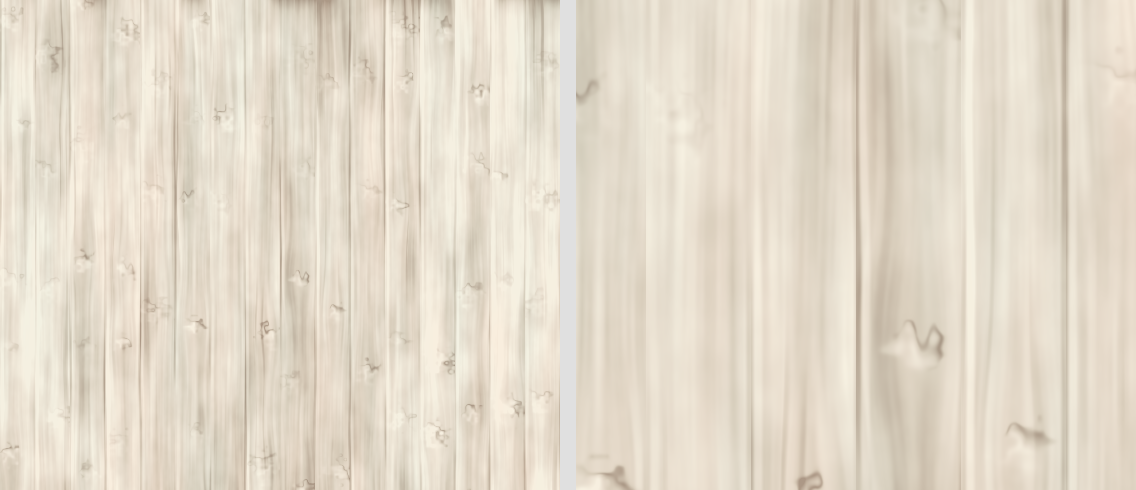
Left: the whole. Right: its middle third, enlarged.
A WebGL 2 fragment shader for this texture:

```glsl
#version 300 es
precision highp float;
// Whitewashed pine: sixteen upright boards with streaked grain, worn seams and
// small knots. One unit is a board width; layered noise drives a tone value that
// is turned into colour by a four-step cream ramp.
uniform vec2 u_resolution;
out vec4 fragColor;

float hash(vec2 p) {
    vec3 q = fract(p.xyx * vec3(0.1031, 0.1030, 0.0973));
    q += dot(q, q.yzx + 33.33);
    return fract((q.x + q.y) * q.z);
}

float noise(vec2 p) {
    vec2 i = floor(p), f = fract(p);
    f = f * f * (3.0 - 2.0 * f);
    return mix(mix(hash(i), hash(i + vec2(1, 0)), f.x),
               mix(hash(i + vec2(0, 1)), hash(i + vec2(1, 1)), f.x), f.y);
}

float fbm(vec2 p) {
    float sum = 0.0, gain = 0.53;
    for (int i = 0; i < 4; i++) {
        sum += gain * noise(p);
        p = p * 2.03 + 17.3;
        gain *= 0.5;
    }
    return sum;
}

// Adds up the knots of one board: x = sideways grain bend, y = dark, z = pale.
vec3 knots(vec2 p, float board) {
    const float spacing = 3.1;
    float shift = hash(vec2(board, 7.0));
    float row = floor(p.y / spacing + shift);
    vec3 sum = vec3(0);
    for (float j = -1.0; j <= 1.0; j++) {
        vec2 id = vec2(board + 40.0, row + j + 20.0);
        float present = step(0.2, hash(id + 3.7));
        vec2 centre = vec2(board + 0.25 + 0.5 * hash(id),
                           (row + j + 0.2 + 0.6 * hash(id + 9.1) - shift) * spacing);
        vec2 d = p - centre;
        float size = 0.15 + 0.16 * hash(id + 5.3);
        float angle = 2.4 * (hash(id + 1.9) - 0.5);
        float c = cos(angle), s = sin(angle);
        vec2 r = mat2(c, -s, s, c) * d / size;
        r += 1.7 * (vec2(noise(p * 8.0), noise(p * 8.0 + 31.0)) - 0.5);

        float halo = exp(-dot(d * vec2(2.6, 1.1), d * vec2(2.6, 1.1)));
        float crescent = exp(-pow((length(r * vec2(0.8, 1.2)) - 0.85) * 3.2, 2.0))
                       * smoothstep(-0.5, 0.8, r.y + 0.4 * r.x);
        float core = exp(-3.0 * dot(r - vec2(0.5, 0.3), r - vec2(0.5, 0.3)));
        float pale = exp(-1.6 * dot(r + vec2(0.2, 0.5), r + vec2(0.2, 0.5)));
        float strength = present * (0.3 + 0.7 * hash(id + 6.6));
        sum += strength * vec3(-0.55 * d.x * halo,
                               0.6 * crescent + 0.5 * core + 0.16 * halo, pale);
    }
    return sum;
}

// Maps tone 0..1 from shaded wood to pale wash.
vec3 washRamp(float t) {
    vec3 shade = vec3(0.78, 0.73, 0.66), buff = vec3(0.85, 0.81, 0.74);
    vec3 cream = vec3(0.90, 0.86, 0.80), wash = vec3(0.94, 0.91, 0.85);
    vec3 colour = mix(shade, buff, clamp(t * 3.0, -1.6, 1.0));
    colour = mix(colour, cream, clamp(t * 3.0 - 1.0, 0.0, 1.0));
    return mix(colour, wash, clamp(t * 3.0 - 2.0, 0.0, 1.6));
}

void main() {
    vec2 p = gl_FragCoord.xy / u_resolution.x * 16.0;
    float height = u_resolution.y / u_resolution.x * 16.0;
    float board = floor(p.x);
    float seed = hash(vec2(board, 2.0));
    vec3 knot = knots(p, board);

    // Grain: long streaks that wander a little and part around knots
    vec2 g = vec2(p.x + knot.x + 0.08 * (noise(vec2(p.x, p.y * 0.5)) - 0.5),
                  p.y + seed * 60.0);
    float wide = noise(g * vec2(2.6, 0.2) + seed * 9.0);
    float streak = noise(g * vec2(6.5, 0.3));
    float fine = noise(g * vec2(13.0, 0.5) + 50.0);
    float fibre = noise(g * vec2(24.0, 0.9) + 80.0);
    float cloud = fbm(p * vec2(0.9, 0.45) + seed * 23.0);
    float smudge = fbm(p * vec2(2.4, 1.4) + 71.0);

    float tone = 0.76 + 0.36 * (seed - 0.5) + 0.55 * (wide - 0.5)
               + 0.44 * (streak - 0.5) + 0.4 * (fine - 0.5) + 0.22 * (fibre - 0.5)
               + 0.8 * (cloud - 0.5) + 0.5 * (smudge - 0.5);

    // Sparse dark hairlines that fade in and out along the board
    float hair = smoothstep(0.75, 0.95, noise(g * vec2(11.0, 0.15) + 90.0));
    tone -= 0.42 * hair * smoothstep(0.3, 0.65, noise(p * vec2(1.0, 0.6) + 12.0));

    // Seams: worn dark line with a pale edge on one side
    float seam = floor(p.x + 0.5);
    float wander = 0.04 * (noise(vec2(seam * 5.0, p.y * 0.6)) - 0.5);
    float off = p.x - seam + wander;
    float worn = smoothstep(0.3, 0.8, noise(vec2(seam * 7.3, p.y * 0.5 + 5.0)));
    tone -= 0.6 * worn * (1.0 - smoothstep(0.01, 0.055, abs(off)));
    tone += 0.5 * (1.0 - smoothstep(0.015, 0.06, abs(off - 0.08)))
          * noise(vec2(seam * 3.1, p.y * 0.3));

    // Knots, then soiled patches along the top and bottom ends
    tone += 0.6 * knot.z - 1.05 * knot.y;
    float ends = exp(-3.0 * (height - p.y)) + 0.4 * exp(-0.6 * p.y);
    tone -= 0.9 * ends * smoothstep(0.4, 0.75, noise(p * vec2(1.1, 0.8) + 33.0));

    // Drift between rosy and greenish cream
    float hue = fbm(vec2(p.x * 1.6, p.y * 0.25) + 44.0) - 0.5;
    vec3 colour = washRamp(tone) + hue * vec3(0.04, -0.02, -0.03);
    fragColor = vec4(clamp(colour, 0.0, 1.0), 1.0);
}
```
